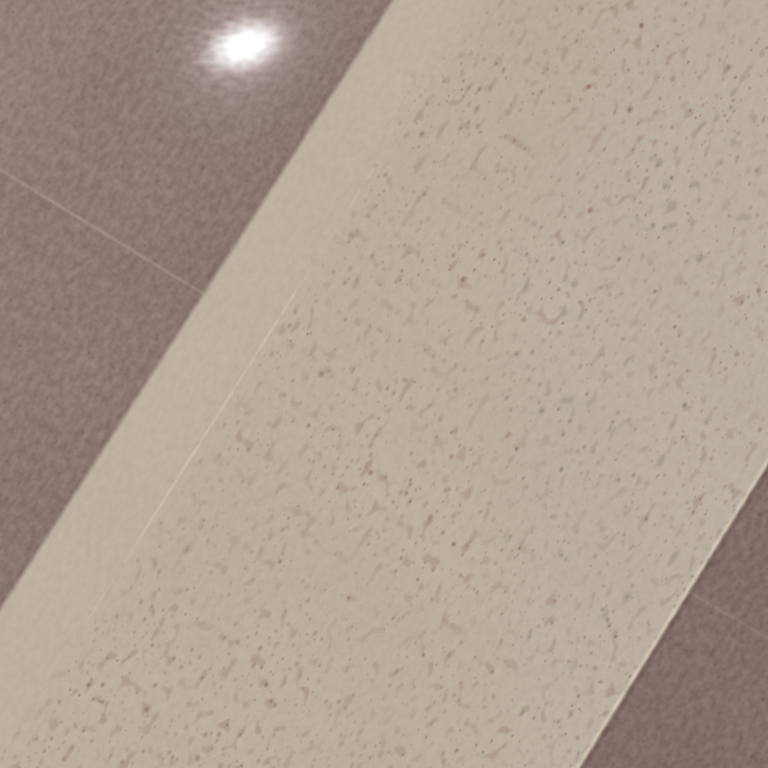
A WebGL 1 fragment shader for this texture:

```glsl
precision highp float;
// Polished stone floor: a broad cream band runs diagonally between dark tiles.
// Lines are signed distances; grain and blotches are gradient noise, the flecks
// are jittered cells stretched along the band, and a lamp glint is added on top.
uniform vec2 u_resolution;

const vec3 DARK_LEFT = vec3(0.552, 0.472, 0.446);
const vec3 DARK_RIGHT = vec3(0.510, 0.425, 0.408);
const vec3 CREAM = vec3(0.733, 0.682, 0.615);
const vec3 CREAM_STRIP = vec3(0.745, 0.692, 0.622);
const vec3 GROUT = vec3(0.690, 0.605, 0.555);
const vec3 RIM = vec3(0.830, 0.785, 0.705);
const vec3 FLECK = vec3(0.500, 0.365, 0.325);
const vec3 HALO = vec3(0.890, 0.810, 0.840);

const vec2 LEFT_A = vec2(0.000, 0.206), LEFT_B = vec2(0.512, 1.000);
const vec2 RIGHT_A = vec2(0.755, 0.000), RIGHT_B = vec2(1.000, 0.395);
const vec2 SEAM_A = vec2(0.065, 0.115), SEAM_B = vec2(0.612, 0.978);
const vec2 GROUT_L_A = vec2(0.000, 0.779), GROUT_L_B = vec2(0.264, 0.618);
const vec2 GROUT_R_A = vec2(0.901, 0.227), GROUT_R_B = vec2(1.000, 0.169);
const vec2 LAMP = vec2(0.319, 0.940);
const float SOFT_LEFT = 0.0045;
const float SOFT_RIGHT = 0.0025;

float hash(vec2 p) {
  return fract(sin(dot(p, vec2(127.1, 311.7))) * 43758.547);
}

vec2 gradient(vec2 cell) {
  float a = 6.28318 * hash(cell);
  return vec2(cos(a), sin(a));
}

float noise(vec2 p) {
  vec2 i = floor(p), f = fract(p);
  vec2 u = f * f * f * (f * (f * 6.0 - 15.0) + 10.0);
  vec2 e = vec2(1.0, 0.0);
  float low = mix(dot(gradient(i), f), dot(gradient(i + e), f - e), u.x);
  float high = mix(dot(gradient(i + e.yx), f - e.yx),
                   dot(gradient(i + e.xx), f - e.xx), u.x);
  return mix(low, high, u.y);
}

// Signed distance to the line a-b, positive on its right side.
float side(vec2 p, vec2 a, vec2 b) {
  vec2 d = normalize(b - a);
  return dot(p - a, vec2(d.y, -d.x));
}

float line(float d, float width) {
  return exp(-d * d / (width * width));
}

// One layer of elongated flecks; each column of cells slides by its own amount.
float flecks(vec2 q, vec2 cells, float density, float seed) {
  vec2 g = q * cells;
  g.y += 7.0 * hash(vec2(floor(g.x), seed));
  vec2 id = floor(g) + seed;
  vec2 centre = 0.3 + 0.4 * vec2(hash(id + 3.1), hash(id + 8.7));
  float radius = mix(0.16, 0.30, hash(id + 5.3));
  float d = length(fract(g) - centre);
  float present = step(1.0 - density, hash(id + 1.9));
  return present * mix(0.25, 1.0, hash(id + 6.4)) * smoothstep(radius, 0.0, d);
}

// Short uneven trail of brown spots beside the seam.
float stain(vec2 p) {
  float sum = 0.0;
  for (int i = 0; i < 5; i++) {
    float t = float(i) / 4.0;
    vec2 c = mix(vec2(0.365, 0.566), vec2(0.428, 0.521), t);
    c += 0.008 * (vec2(hash(vec2(t, 2.0)), hash(vec2(t, 5.0))) - 0.5);
    sum += (0.15 + 0.35 * hash(vec2(t, 9.0))) * line(length(p - c), 0.0042);
  }
  return sum + 0.75 * line(length(p - vec2(0.418, 0.513)), 0.004);
}

void main() {
  vec2 p = gl_FragCoord.xy / u_resolution;
  vec2 along = normalize(SEAM_B - SEAM_A);
  vec2 q = vec2(dot(p, vec2(along.y, -along.x)), dot(p, along));
  float left = side(p, LEFT_A, LEFT_B);
  float right = side(p, RIGHT_A, RIGHT_B);
  float seam = side(p, SEAM_A, SEAM_B);
  float grain = noise(q * vec2(120.0, 70.0)) + 0.6 * noise(q * 170.0 + 31.0);
  float cloud = noise(p * 5.0) + 0.5 * noise(p * 13.0 + 9.0);

  // Dark tiles with their grout joints
  float onRight = step(0.6, p.x);
  vec3 dark = mix(DARK_LEFT, DARK_RIGHT, onRight);
  dark += 0.055 * grain + 0.018 * cloud;
  dark += (0.05 * (p.y - 0.65) - 0.06 * (p.x - 0.15)) * (1.0 - onRight);
  dark -= 0.05 * flecks(q, vec2(75.0, 50.0), 0.5, 41.0);
  float groutL = line(side(p, GROUT_L_A, GROUT_L_B), 0.0023) * (1.0 - onRight);
  float groutR = line(side(p, GROUT_R_A, GROUT_R_B), 0.0023) * onRight;
  float worn = 0.8 + 0.5 * noise(p * 35.0);
  dark = mix(dark, GROUT, worn * (0.62 * groutL + 0.3 * groutR));

  // Cream band: plain strip, then stone with blotches and flecks
  float flecked = smoothstep(-0.02, 0.03, seam + 0.02 * cloud);
  vec3 cream = mix(CREAM_STRIP, CREAM, flecked);
  cream += 0.020 * grain + 0.010 * cloud;
  cream += vec3(-0.006, 0.004, 0.010) * smoothstep(0.5, 1.0, p.x);
  cream += vec3(-0.004, -0.012, -0.014) * smoothstep(0.6, 1.0, p.y) * flecked;
  float blotch = smoothstep(0.12, 0.5, noise(q * vec2(85.0, 52.0) + 5.0));
  float fine = flecks(q, vec2(66.0, 47.0), 0.5, 11.0);
  float faint = flecks(q + 0.37, vec2(84.0, 58.0), 0.5, 23.0);
  float bold = flecks(q + 0.71, vec2(45.0, 34.0), 0.06, 57.0);
  float patchy = clamp(0.9 + 0.6 * cloud + 0.7 * noise(p * 22.0), 0.4, 1.4);
  float speck = patchy * (0.20 * blotch + 0.42 * fine + 0.28 * faint) + 0.6 * bold;
  speck = speck * mix(0.07, 1.0, flecked) + 0.65 * stain(p);
  cream = mix(cream, FLECK, min(1.0, speck));

  // Seam: clear below its break, broken and faint above
  float clear = smoothstep(0.18, 0.40, p.y) * (1.0 - smoothstep(0.615, 0.622, p.y));
  float trace = smoothstep(0.09, 0.14, p.y) * smoothstep(0.99, 0.94, p.y);
  trace *= smoothstep(-0.15, 0.2, noise(vec2(q.y * 14.0, 3.0)));
  cream = mix(cream, RIM, (0.45 * clear + 0.25 * trace) * line(seam, 0.0019));
  float chipped = 0.75 + 0.8 * noise(vec2(q.y * 45.0, 8.0));
  cream = mix(cream, RIM, chipped * line(right + 0.003, 0.0028));

  // Join the areas with soft edges and a thin shadow on the right one
  float band = smoothstep(-SOFT_LEFT, SOFT_LEFT, left);
  band *= smoothstep(SOFT_RIGHT, -SOFT_RIGHT, right + 0.0012 * noise(vec2(q.y * 60.0, 1.0)));
  vec3 color = mix(dark, cream, band);
  color -= 0.05 * line(right - 0.004, 0.003) + 0.015 * line(left + 0.004, 0.004);

  // Lamp glint: tilted core and wider halo, both rippled by the polish
  vec2 g = p - LAMP;
  float ripple = noise(p * vec2(55.0, 130.0));
  g += 0.010 * vec2(ripple, 0.6 * noise(p * 80.0 + 17.0));
  g.y -= 0.2 * g.x;
  float core = exp(-pow(length(g / vec2(0.043, 0.028)), 2.6));
  float halo = exp(-dot(g, g) / 0.0055) * (1.0 + 0.9 * ripple);
  color = mix(color, HALO, 0.36 * halo * (1.0 - band));
  color = mix(color, vec3(1.0), min(1.0, 1.25 * core));

  gl_FragColor = vec4(clamp(color, 0.0, 1.0), 1.0);
}
```
